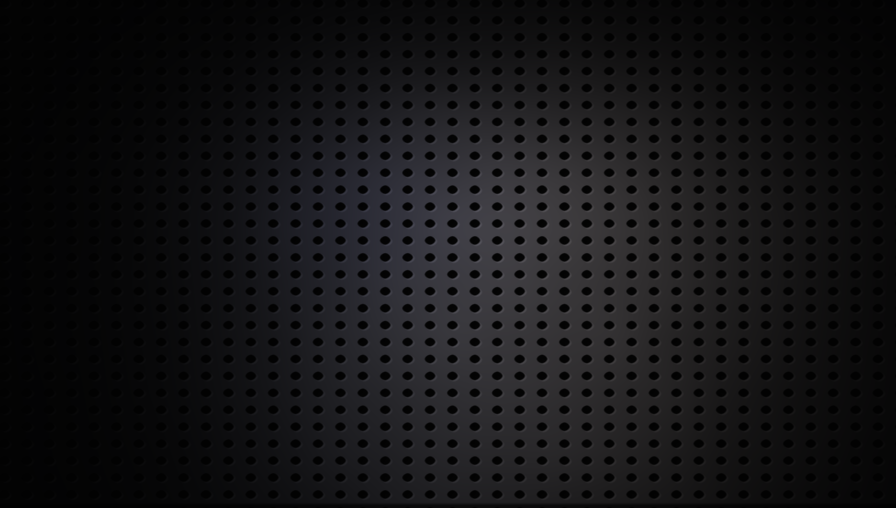
Give the GLSL for this pattern, as a WebGL 2 fragment shader.

```glsl
#version 300 es
precision highp float;
// Dark perforated metal plate: a 40 by 30 grid of small lens-shaped holes,
// each with a lit lower-right lip, under one soft off-centre spotlight.
// Holes are pointed ellipses in a repeated cell; the light is a lopsided Gaussian.

uniform vec2 u_resolution;
out vec4 fragColor;

// Approximate distance to an ellipse with slightly pointed ends, in cell widths.
float lens(vec2 p, vec2 radius) {
    vec2 q = pow(abs(p) / radius + 1e-4, vec2(1.7));
    return (pow(q.x + q.y, 1.0 / 1.7) - 1.0) * min(radius.x, radius.y);
}

float hash(vec2 p) {
    return fract(sin(dot(p, vec2(127.1, 311.7))) * 43758.5453);
}

// Smooth value noise for faint unevenness of the metal.
float noise(vec2 p) {
    vec2 i = floor(p), f = fract(p);
    f = f * f * (3.0 - 2.0 * f);
    return mix(mix(hash(i), hash(i + vec2(1, 0)), f.x),
               mix(hash(i + vec2(0, 1)), hash(i + vec2(1, 1)), f.x), f.y);
}

// Spotlight that fades faster to the left and the top.
float spotlight(vec2 uv) {
    vec2 d = uv - vec2(0.55, 0.55);
    vec2 spread = vec2(d.x < 0.0 ? 0.257 : 0.30, d.y < 0.0 ? 0.64 : 0.31);
    d /= spread;
    return exp(-dot(d, d));
}

void main() {
    vec2 uv = gl_FragCoord.xy / u_resolution;

    // Plate colour: cool on the left, warm on the right.
    vec3 tint = mix(vec3(0.225, 0.228, 0.262), vec3(0.250, 0.238, 0.240),
                    smoothstep(0.25, 0.8, uv.x));
    vec3 plate = vec3(0.010, 0.010, 0.011) + tint * spotlight(uv);
    vec2 blueSpot = (uv - vec2(0.42, 0.58)) / vec2(0.12, 0.16);
    plate += vec3(-0.006, -0.004, 0.014) * exp(-dot(blueSpot, blueSpot));
    plate *= 0.96 + 0.08 * noise(uv * vec2(16.0, 9.0));

    // Cell coordinates centred on each hole, in cell widths.
    vec2 cell = uv * vec2(40.0, 30.0) + vec2(0.3, 0.7);
    vec2 p = (fract(cell) - 0.5) * vec2(1.0, 0.757);
    float px = 40.0 / u_resolution.x;
    float soft = 0.7 * px + 0.012;

    // Lip: a soft crescent, bright at the lower right and dim at the upper left.
    float lip = 1.0 - smoothstep(-0.03, 0.035 + px * 0.5,
                                 lens(p - vec2(0.045, -0.035), vec2(0.255, 0.205)));
    float facing = dot(normalize(p + 1e-4), normalize(vec2(1.0, -0.8)));
    plate += lip * facing * (plate * 0.28 + 0.010);

    // Hole, with a faint glow left in its depth.
    float hole = 1.0 - smoothstep(-soft, soft, lens(p, vec2(0.232, 0.188)));
    vec3 color = mix(plate, vec3(0.006) + plate * 0.03, hole);

    // Shaded strip along the bottom edge.
    color *= mix(0.35, 1.0, smoothstep(0.004, 0.012, uv.y));
    fragColor = vec4(max(color, 0.0), 1.0);
}
```
